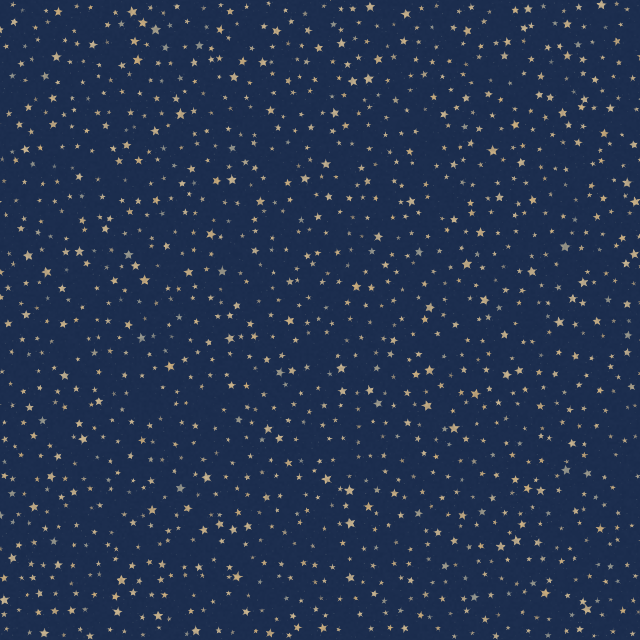
Give the GLSL for this pattern, as a WebGL 2 fragment shader.

```glsl
#version 300 es
precision highp float;
// Night-blue ground scattered with small hand-printed five-pointed stars.
// Stars sit on a jittered brick grid, with skewed sizes, slight tilts and worn
// edges; a finer grid of the same kind adds faint dust between them.

uniform vec2 u_resolution;
out vec4 fragColor;

const vec3 NIGHT = vec3(0.108, 0.178, 0.308);
const vec3 CREAM = vec3(0.80, 0.72, 0.575);
const vec3 GOLD  = vec3(0.82, 0.67, 0.44);
const vec3 SILVER = vec3(0.56, 0.58, 0.56);
const vec3 DUST  = vec3(0.36, 0.41, 0.47);

const float STAR_ROWS = 37.0;
const float STAR_JITTER = 0.62;     // share of a cell
const float STAR_DENSITY = 0.96;
const float SMALL_RADIUS = 0.0040;
const float LARGE_RADIUS = 0.0090;
const float SIZE_SKEW = 4.0;        // higher means fewer large stars
const float INNER_RATIO = 0.50;
const float MAX_TILT = 0.32;
const float EDGE_WEAR = 0.0008;
const float WEAR_SCALE = 330.0;
const float SOFTNESS = 0.0010;
const float DUST_ROWS = 85.0;
const float DUST_DENSITY = 0.45;
const float DUST_RADIUS = 0.0007;
const float GROUND_GRAIN = 0.012;
const float PI = 3.14159265;

// Four independent random values per integer cell (PCG style).
vec4 hash4(vec2 cell, uint seed) {
    ivec2 c = ivec2(cell);
    uvec4 v = uvec4(uint(c.x), uint(c.y), seed, seed + 7u);
    v = v * 1664525u + 1013904223u;
    for (int i = 0; i < 2; i++) {
        v.x += v.y * v.w;
        v.y += v.z * v.x;
        v.z += v.x * v.y;
        v.w += v.y * v.z;
        v ^= v >> 16u;
    }
    return vec4(v >> 8u) / 16777216.0;
}

float valueNoise(vec2 p, uint seed) {
    vec2 i = floor(p);
    vec2 f = p - i;
    f = f * f * (3.0 - 2.0 * f);
    float low = mix(hash4(i, seed).x, hash4(i + vec2(1, 0), seed).x, f.x);
    float high = mix(hash4(i + vec2(0, 1), seed).x, hash4(i + vec2(1, 1), seed).x, f.x);
    return mix(low, high, f.y);
}

// Signed distance to the edge lines of an upright five-pointed star.
float starDistance(vec2 p, float radius) {
    float sector = PI / 5.0;
    float angle = abs(mod(atan(p.x, p.y) + sector, 2.0 * sector) - sector);
    vec2 folded = length(p) * vec2(cos(angle), sin(angle));
    vec2 inner = INNER_RATIO * radius * vec2(cos(sector), sin(sector));
    vec2 normal = normalize(vec2(inner.y, radius - inner.x));
    return dot(folded - vec2(radius, 0.0), normal);
}

vec2 rotate(vec2 p, float angle) {
    float c = cos(angle), s = sin(angle);
    return vec2(c * p.x - s * p.y, s * p.x + c * p.y);
}

vec3 addDust(vec3 color, vec2 p, float blur) {
    vec2 cell = floor(p * DUST_ROWS);
    vec4 rnd = hash4(cell, 31u);
    vec2 center = (cell + 0.15 + 0.7 * rnd.xy) / DUST_ROWS;
    float dotMask = smoothstep(blur, -blur, length(p - center) - DUST_RADIUS);
    return mix(color, DUST, dotMask * step(rnd.z, DUST_DENSITY) * mix(0.1, 0.6, rnd.w * rnd.w));
}

vec3 addStars(vec3 color, vec2 p, float blur) {
    float wear = valueNoise(p * WEAR_SCALE, 5u) - 0.5;
    float print = valueNoise(p * WEAR_SCALE * 0.8, 9u);
    vec2 grid = p * STAR_ROWS;
    for (int y = -1; y <= 1; y++) {
        float row = floor(grid.y) + float(y);
        float brickShift = 0.5 * mod(row, 2.0);
        for (int x = -1; x <= 1; x++) {
            vec2 cell = vec2(floor(grid.x - brickShift) + float(x), row);
            vec4 place = hash4(cell, 1u);
            vec4 look = hash4(cell, 2u);
            if (place.z > STAR_DENSITY) continue;

            vec2 center = cell + vec2(brickShift, 0.0) + 0.5 + STAR_JITTER * (place.xy - 0.5);
            float size = pow(look.x, SIZE_SKEW);
            float radius = mix(SMALL_RADIUS, LARGE_RADIUS, size) * mix(0.85, 1.0, place.w);
            vec2 local = rotate(p - center / STAR_ROWS, (2.0 * look.y - 1.0) * MAX_TILT);
            float dist = starDistance(local, radius) + EDGE_WEAR * wear;

            // Mostly cream, some golden, a few faded to silver.
            vec3 ink = mix(CREAM, GOLD, 0.7 * look.z * look.z);
            ink = mix(ink, SILVER, 0.85 * smoothstep(0.80, 0.98, look.w));
            float opacity = mix(0.70, 1.0, smoothstep(0.0, 0.5, place.w + size));
            opacity *= mix(0.82, 1.0, print);
            color = mix(color, ink, opacity * smoothstep(blur, -blur, dist));
        }
    }
    return color;
}

void main() {
    vec2 p = gl_FragCoord.xy / u_resolution.y;
    float blur = max(SOFTNESS, 0.6 / u_resolution.y);
    vec3 color = NIGHT + GROUND_GRAIN * (valueNoise(p * 260.0, 17u) - 0.5);
    color = addDust(color, p, blur);
    color = addStars(color, p, blur);
    fragColor = vec4(color, 1.0);
}
```
